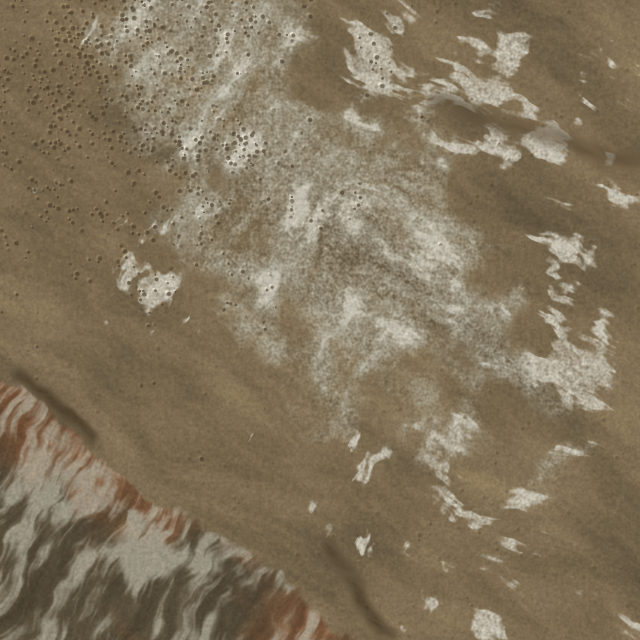
Write a three.js fragment shader that draws this texture.

```glsl
// Aerial view of a bare hillside: brown soil, a pale mineral veil, brushed chalk
// outcrops and a ridge with a rusty slope below. Soft ellipses place the zones;
// warped gradient noise, directional streaks and cellular pebbles add the detail.
#define SOIL vec3(0.475, 0.412, 0.308)
#define SHADOW vec3(0.27, 0.215, 0.145)
#define VEIL vec3(0.665, 0.65, 0.585)
#define CHALK vec3(0.76, 0.74, 0.68)
#define RUST vec3(0.49, 0.345, 0.235)
#define SLATE vec3(0.35, 0.31, 0.235)
#define FLOW_ANGLE -0.48
#define BRUSH_ANGLE 1.0
#define WARP 0.045
#define GRAIN 0.13
#define PEBBLE_SCALE 125.0

varying vec2 vUv;

vec2 hash2(vec2 p) {
  vec3 q = fract(p.xyx * vec3(0.1031, 0.1030, 0.0973));
  q += dot(q, q.yzx + 33.33);
  return fract((q.xx + q.yz) * q.zy);
}

float corner(vec2 cell, vec2 f, vec2 o) {
  return dot(hash2(cell + o) * 2.0 - 1.0, f - o);
}

float gradientNoise(vec2 p) {
  vec2 i = floor(p), f = fract(p);
  vec2 u = f * f * f * (f * (f * 6.0 - 15.0) + 10.0);
  float low = mix(corner(i, f, vec2(0.0)), corner(i, f, vec2(1.0, 0.0)), u.x);
  float high = mix(corner(i, f, vec2(0.0, 1.0)), corner(i, f, vec2(1.0)), u.x);
  return 1.6 * mix(low, high, u.y);
}

float fbm(vec2 p) {
  float sum = 0.0, amp = 0.5;
  for (int i = 0; i < 4; i++) {
    sum += amp * gradientNoise(p);
    p = mat2(1.6, 1.2, -1.2, 1.6) * p + 17.3;
    amp *= 0.55;
  }
  return sum;
}

// Coordinates in a frame whose x axis points along the angle
vec2 turn(vec2 p, float a) {
  return vec2(cos(a) * p.x + sin(a) * p.y, cos(a) * p.y - sin(a) * p.x);
}

// Brush-like noise drawn out along one direction, octaves kept aligned
float streaks(vec2 p, float angle) {
  vec2 q = turn(p, angle) * vec2(6.0, 26.0);
  float sum = 0.0, amp = 0.5;
  for (int i = 0; i < 4; i++) {
    sum += amp * gradientNoise(q);
    q = q * 1.9 + 9.7;
    amp *= 0.65;
  }
  return sum;
}

// Soft ellipse: 1 at the centre, 0 at the rim, negative outside
float zone(vec2 p, vec2 centre, vec2 radii, float angle) {
  return max(1.0 - length(turn(p - centre, angle) / radii), -1.0);
}

float gully(vec2 p, vec2 a, vec2 b, float width) {
  vec2 ab = b - a;
  float t = clamp(dot(p - a, ab) / dot(ab, ab), 0.0, 1.0);
  return 1.0 - smoothstep(0.0, width, length(p - a - ab * t));
}

float pebbles(vec2 p, float density) {
  vec2 cell = floor(p);
  float cover = 0.0;
  for (int y = -1; y <= 1; y++) for (int x = -1; x <= 1; x++) {
    vec2 c = cell + vec2(float(x), float(y));
    vec2 kind = hash2(c + 37.0);
    float r = 0.25 + 0.4 * kind.x;
    float stone = 1.0 - smoothstep(r * 0.4, r, length(p - c - hash2(c)));
    cover = max(cover, stone * smoothstep(0.0, 0.1, density - kind.y));
  }
  return cover;
}

void main() {
  vec2 p = vUv;
  vec2 w = p + WARP * vec2(fbm(p * 5.0), fbm(p * 5.0 + 41.0));
  float broad = fbm(w * 4.0 + 5.0), patchy = fbm(w * 11.0 + 23.0);
  float flow = streaks(w, FLOW_ANGLE), brush = streaks(w, BRUSH_ANGLE);
  float grain = 0.6 * gradientNoise(p * 210.0) + 0.5 * gradientNoise(p * 105.0);
  float rightSide = smoothstep(0.45, 0.72, w.x + 0.3 * (w.y - 0.5));
  float stroke = mix(brush, flow, rightSide);

  // Soil with broad drifts sweeping down to the right
  float drift = fbm(turn(w, -0.75) * vec2(2.5, 9.0) + 3.0);
  vec3 col = SOIL * (1.0 + 0.28 * drift + 0.14 * flow + 0.12 * broad);

  // Pale veil over the middle
  float heart = max(zone(w, vec2(0.53, 0.64), vec2(0.42, 0.2), -0.9),
                    zone(w, vec2(0.36, 0.86), vec2(0.26, 0.16), -0.9));
  float veil = smoothstep(-0.15, 0.5, heart + 1.1 * patchy + 0.5 * broad);
  veil *= clamp(0.6 + 1.0 * stroke + 0.5 * grain + 0.5 * patchy, 0.0, 1.0);
  col = mix(col, VEIL, veil);

  // Crisp brushed outcrops: upper belt, right chain, lower and left scatter
  float belt = zone(w, vec2(0.74, 0.87), vec2(0.42, 0.15), -0.2);
  float chain = zone(w, vec2(0.89, 0.47), vec2(0.25, 0.075), 1.65);
  float scatter = max(zone(w, vec2(0.7, 0.22), vec2(0.3, 0.15), -0.75),
                      zone(w, vec2(0.22, 0.58), vec2(0.16, 0.11), -0.8));
  float place = max(max(belt, chain * 1.3), max(scatter * 0.7, heart * 0.6));
  float rock = smoothstep(0.0, 0.14, 0.4 * place + 0.8 * patchy + 0.55 * stroke - 0.26);
  col = mix(col, CHALK, rock * clamp(0.68 + 0.9 * stroke + 0.35 * grain, 0.0, 1.0));

  // Ridge and the rusty, brushed slope below it
  float below = 0.41 - 0.72 * w.x - w.y + 0.05 * patchy;
  float slope = smoothstep(0.0, 0.012, below);
  vec3 face = mix(SLATE, RUST, smoothstep(-0.15, 0.25, broad + 0.2 - 2.0 * below));
  float crust = smoothstep(-0.1, 0.4, 1.1 * brush + 0.7 * patchy + 0.16 - 0.6 * abs(below - 0.07));
  face = mix(face * (1.0 + 0.4 * brush), VEIL, 0.75 * crust);
  col = mix(col, face, slope);

  // Dark gullies
  float cut = max(gully(w, vec2(0.03, 0.41), vec2(0.15, 0.315), 0.018),
                  gully(w, vec2(0.5, 0.15), vec2(0.6, 0.02), 0.022));
  cut = max(cut, 0.6 * gully(w, vec2(0.68, 0.84), vec2(1.02, 0.74), 0.03));
  col = mix(col, SHADOW, cut * clamp(0.65 + flow + grain * 0.4, 0.0, 1.0));

  // Gravel, thickest at the upper left, lit from the upper left
  float gravel = 0.08 + 0.45 * zone(w, vec2(0.12, 0.9), vec2(0.4, 0.3), -0.6) + 0.9 * patchy;
  gravel = clamp(gravel, 0.05, 0.6) * (1.0 - 0.7 * slope);
  float stones = pebbles(p * PEBBLE_SCALE, gravel);
  float lit = pebbles(p * PEBBLE_SCALE + vec2(0.35, -0.35), gravel);
  col = mix(col, SHADOW, 0.6 * stones);
  col *= 1.0 + 0.15 * max(lit - stones, 0.0) + GRAIN * grain;

  gl_FragColor = vec4(clamp(col, 0.0, 1.0), 1.0);
}
```
